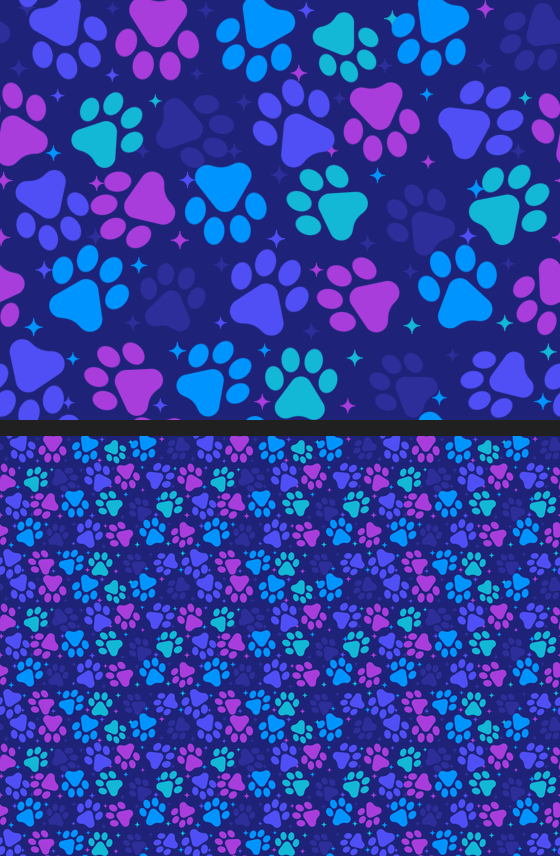
Top, the tile; bottom, the same tile 3 across and 3 down.
A Shadertoy shader for this pattern:

```glsl
const vec2 TILE = vec2(4.0, 3.0);    // canvas extent in drawing units
const vec2 CELLS = vec2(6.0, 5.0);   // paws per row, rows
const float SLANT = 0.4;             // sideways shift of each row, in cells

const vec3 NAVY = vec3(0.118, 0.137, 0.475);
const vec3 INDIGO = vec3(0.18, 0.18, 0.605);
const vec3 VIOLET = vec3(0.31, 0.31, 0.96);
const vec3 MAGENTA = vec3(0.66, 0.24, 0.86);
const vec3 AZURE = vec3(0.0, 0.58, 1.0);
const vec3 TEAL = vec3(0.07, 0.72, 0.84);

vec3 hash3(vec2 cell, float seed) {
    vec3 q = fract(vec3(cell.xyx + seed * 7.13) * vec3(0.1031, 0.1030, 0.0973));
    q += dot(q, q.yxz + 33.33);
    return fract((q.xxy + q.yzz) * q.zyx);
}

mat2 rotation(float angle) {
    float c = cos(angle), s = sin(angle);
    return mat2(c, s, -s, c);
}

// Gradient noise that wraps after a whole period
float cornerSlope(vec2 corner, vec2 offset, vec2 period, float seed) {
    float angle = 6.2832 * hash3(mod(corner, period), seed).x;
    return dot(vec2(cos(angle), sin(angle)), offset);
}

float gradientNoise(vec2 p, vec2 period, float seed) {
    vec2 i = floor(p), f = fract(p), o = vec2(0.0, 1.0);
    vec2 u = f * f * f * (f * (f * 6.0 - 15.0) + 10.0);
    float low = mix(cornerSlope(i, f, period, seed),
                    cornerSlope(i + o.yx, f - o.yx, period, seed), u.x);
    float high = mix(cornerSlope(i + o.xy, f - o.xy, period, seed),
                     cornerSlope(i + o.yy, f - o.yy, period, seed), u.x);
    return mix(low, high, u.y);
}

// Distance shapes
float smoothMin(float a, float b, float k) {
    float h = max(k - abs(a - b), 0.0) / k;
    return min(a, b) - h * h * k * 0.25;
}

float capsule(vec2 p, vec2 a, vec2 b, float radius) {
    vec2 ap = p - a, ab = b - a;
    return length(ap - ab * clamp(dot(ap, ab) / dot(ab, ab), 0.0, 1.0)) - radius;
}

float toe(vec2 p, vec2 center, float lean) {
    vec2 radii = vec2(0.20, 0.27);
    return (length(rotation(lean) * (p - center) / radii) - 1.0) * radii.x;
}

float paw(vec2 p) {
    p = vec2(abs(p.x), p.y + 0.35);
    float pad = capsule(p, vec2(0.0, 0.30), vec2(0.31, -0.16), 0.24);
    pad = smoothMin(pad, length(p - vec2(0.0, -0.07)) - 0.26, 0.14);
    float toes = min(toe(p, vec2(0.255, 0.89), 0.12), toe(p, vec2(0.59, 0.47), 0.25));
    return min(pad, toes);
}

float sparkle(vec2 p, float radius) {
    p = abs(p);
    float arcs = radius - length(p - radius);
    return max(arcs, p.x + p.y - radius) - 0.06 * radius;
}

// Colour chosen by its share of the paws
vec3 swatch(float share) {
    if (share < 0.233) return VIOLET;
    if (share < 0.466) return MAGENTA;
    if (share < 0.666) return AZURE;
    return share < 0.833 ? TEAL : INDIGO;
}

vec3 paint(vec3 base, vec3 ink, float dist, float blur) {
    return mix(base, ink, 1.0 - smoothstep(-blur, blur, dist));
}

// Slanted lattice to canvas units, and the wrapped name of a cell
vec2 fromLattice(vec2 l) {
    return vec2(l.x - SLANT * l.y, l.y) * TILE / CELLS;
}

vec2 wrappedCell(vec2 cell) {
    float turns = floor(cell.y / CELLS.y);
    float x = cell.x - turns * SLANT * CELLS.y;
    return vec2(mod(floor(x + 0.5), CELLS.x), cell.y - turns * CELLS.y);
}

void mainImage(out vec4 fragColor, in vec2 fragCoord) {
    vec2 p = fragCoord / iResolution.xy * TILE;
    float blur = 0.8 * TILE.y / iResolution.y;
    vec2 g = p * CELLS / TILE;
    vec2 home = floor(vec2(g.x + SLANT * g.y, g.y));
    vec3 color = NAVY;

    for (int y = -1; y <= 1; y++)
    for (int x = -1; x <= 1; x++) {
        vec2 cell = home + vec2(x, y);
        vec2 id = wrappedCell(cell);
        vec2 center = fromLattice(cell + 0.5);
        vec2 drift = 0.14 * vec2(gradientNoise(center, TILE, 1.0),
                                 gradientNoise(center, TILE, 2.0));
        vec2 local = p - center - drift;

        // Two sparkles in the gaps between three paws
        for (int k = 0; k < 2; k++) {
            vec2 gap = k == 0 ? vec2(2.0, 1.0) : vec2(1.0, 2.0);
            vec3 rnd = hash3(id, 11.0 + float(k));
            vec2 q = local - fromLattice(gap / 3.0) - 0.04 * (rnd.xy - 0.5);
            color = paint(color, swatch(rnd.z * 1.2), sparkle(q, mix(0.042, 0.064, rnd.x)), blur);
        }

        // One paw, with neighbours kept in different colours
        vec3 rnd = hash3(id, 5.0);
        float size = mix(0.285, 0.382, rnd.x);
        vec2 q = rotation(6.2832 * rnd.y) * (local - 0.05 * (rnd.zx - 0.5)) / size;
        float rank = mod(7.0 * (id.x + CELLS.x * id.y), 30.0);
        color = paint(color, swatch((rank + 0.5) / 30.0), paw(q) * size, blur);
    }
    fragColor = vec4(color, 1.0);
}
```
